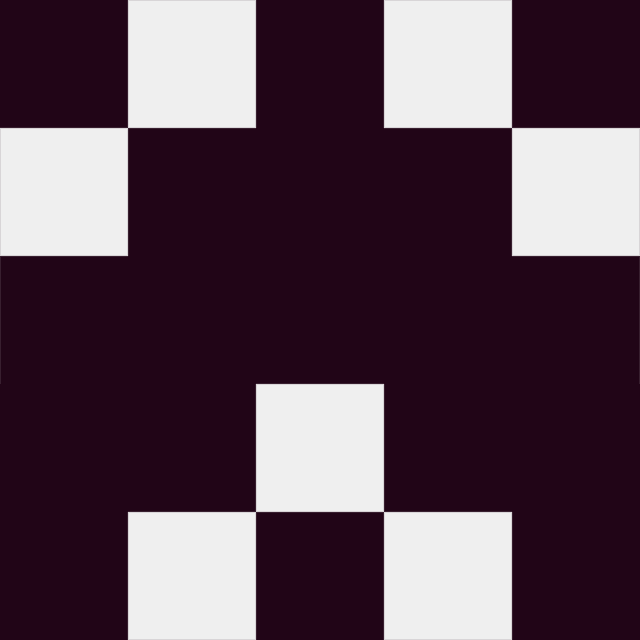
This background is drawn by a three.js fragment shader. Its source:

```glsl
// A mirrored block pattern: pale squares on a dark plum ground, on a 5 by 5 grid.
// The plane is folded about its vertical axis, then each row places one square
// whose distance from the axis steps inward by one cell per row, wrapping around.

varying vec2 vUv;

const float CELLS = 5.0;
const float EDGE_WIDTH = 0.002; // width of the smoothed edge, in canvas units
const vec3 PLUM = vec3(0.13, 0.02, 0.09);
const vec3 PALE = vec3(0.937);

// Signed distance to an axis-aligned square
float squareDistance(vec2 p, vec2 center, float halfSize) {
  vec2 d = abs(p - center) - halfSize;
  return length(max(d, 0.0)) + min(max(d.x, d.y), 0.0);
}

// Linear coverage across an edge of the given width
float coverage(float dist, float width) {
  return clamp(0.5 - dist / width, 0.0, 1.0);
}

// Cells between the axis and the square of a row; 3 falls outside the canvas
float rowOffset(float row) {
  return mod(1.0 - row, 4.0);
}

// Combined coverage of all rows, in grid units
float blockPattern(vec2 grid, float edgeWidth) {
  vec2 folded = vec2(abs(grid.x - 0.5 * CELLS), grid.y);
  float mask = 0.0;
  for (float row = 0.0; row < CELLS; row += 1.0) {
    vec2 center = vec2(rowOffset(row), row + 0.5);
    mask = max(mask, coverage(squareDistance(folded, center, 0.5), edgeWidth));
  }
  return mask;
}

void main() {
  float mask = blockPattern(vUv * CELLS, EDGE_WIDTH * CELLS);
  gl_FragColor = vec4(mix(PLUM, PALE, mask), 1.0);
}
```
